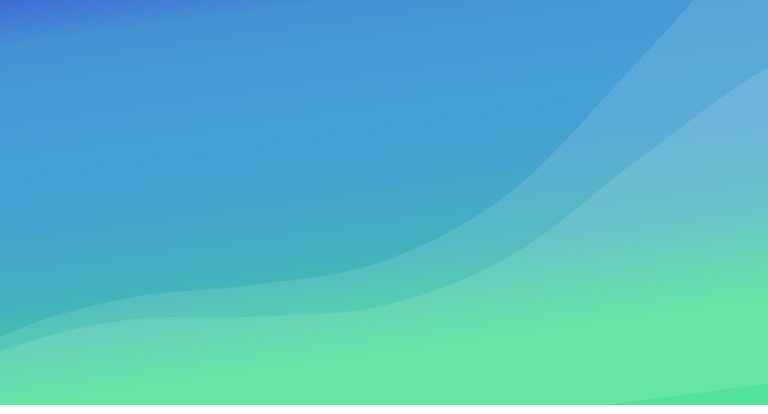
Give the GLSL for this background, as a Shadertoy shader.

```glsl
// A tilted blue-to-green gradient under two translucent white waves.
// Each wave crest is a smooth spline through evenly spaced heights;
// a straight cut trims the front wave, and a pale strip lies at the base.

const float TILT = 0.26;          // gradient advance across the full width
const float VEIL = 0.11;          // opacity of each wave
const float BASE_HEIGHT = 0.0215; // top of the pale strip
const vec2 CUT_START = vec2(0.788, BASE_HEIGHT);
const float CUT_SLOPE = 0.243;
const vec3 PALE = vec3(0.99, 1.0, 1.0);

// Gradient colours and their positions, from upper left to lower right
const int STOPS = 6;
const float STOP_AT[STOPS] = float[](0.0, 0.12, 0.36, 0.52, 0.75, 0.98);
const vec3 STOP_COLOR[STOPS] = vec3[](
    vec3(0.247, 0.424, 0.839), vec3(0.267, 0.573, 0.835),
    vec3(0.275, 0.620, 0.839), vec3(0.275, 0.631, 0.827),
    vec3(0.259, 0.698, 0.737), vec3(0.239, 0.871, 0.561));

// Crest heights; the first and last knots lie outside the canvas
const int KNOTS = 9;
const float BACK_WAVE[KNOTS] = float[](
    -0.010, 0.186, 0.280, 0.312, 0.370, 0.539, 0.857, 1.184, 1.389);
const float FRONT_WAVE[KNOTS] = float[](
    -0.0145, 0.150, 0.227, 0.2355, 0.262, 0.384, 0.618, 0.836, 0.957);

vec3 gradientColor(float position) {
    vec3 color = STOP_COLOR[0];
    for (int i = 1; i < STOPS; i++) {
        float blend = (position - STOP_AT[i - 1]) / (STOP_AT[i] - STOP_AT[i - 1]);
        color = mix(color, STOP_COLOR[i], clamp(blend, 0.0, 1.0));
    }
    return color;
}

// Catmull-Rom spline over x in 0..1
float crestHeight(float knots[KNOTS], float x) {
    float along = clamp(x, 0.0, 0.9999) * float(KNOTS - 3);
    int i = int(along);
    float t = fract(along);
    float a = knots[i], b = knots[i + 1], c = knots[i + 2], d = knots[i + 3];
    return b + 0.5 * t * (c - a + t * (2.0 * a - 5.0 * b + 4.0 * c - d
         + t * (3.0 * (b - c) + d - a)));
}

// Smooth coverage of the area where the signed height is positive
float coverage(float signedHeight, float slope, float pixel) {
    return clamp(signedHeight / (pixel * sqrt(1.0 + slope * slope)) + 0.5, 0.0, 1.0);
}

float waveCoverage(float knots[KNOTS], vec2 uv, float aspect, float pixel) {
    const float STEP = 0.002;
    float crest = crestHeight(knots, uv.x);
    float rise = crestHeight(knots, uv.x + STEP) - crestHeight(knots, uv.x - STEP);
    return coverage(crest - uv.y, rise / (2.0 * STEP * aspect), pixel);
}

void mainImage(out vec4 fragColor, in vec2 fragCoord) {
    vec2 uv = fragCoord / iResolution.xy;
    float aspect = iResolution.x / iResolution.y;
    float pixel = 1.0 / iResolution.y;

    // Tilted backdrop
    vec3 color = gradientColor(1.0 - uv.y + TILT * uv.x);

    // Translucent waves, the front one trimmed at the lower right
    float back = waveCoverage(BACK_WAVE, uv, aspect, pixel);
    float front = waveCoverage(FRONT_WAVE, uv, aspect, pixel);
    float cutHeight = CUT_START.y + CUT_SLOPE * (uv.x - CUT_START.x);
    front *= coverage(uv.y - cutHeight, CUT_SLOPE / aspect, pixel);
    color = mix(color, vec3(1.0), VEIL * back);
    color = mix(color, vec3(1.0), VEIL * front);

    // Pale strip along the base
    color = mix(color, PALE, coverage(BASE_HEIGHT - uv.y, 0.0, pixel));
    fragColor = vec4(color, 1.0);
}
```
